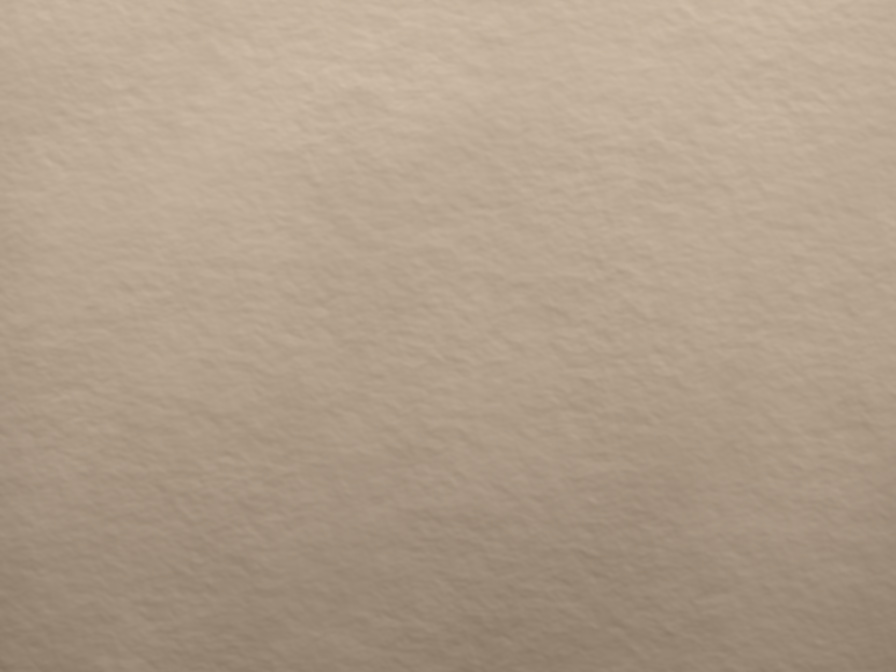
This texture is drawn by a Shadertoy shader. Its source:

```glsl
// Softly lit beige plaster wall with fine, shallow, sideways-stretched relief.

const vec3 SHADE_COLOR = vec3(0.582, 0.512, 0.442);
const vec3 LIGHT_COLOR = vec3(0.778, 0.708, 0.628);
const vec2 GRAIN_SCALE = vec2(48.0, 66.0);    // relief cells per canvas height
const vec2 LIGHT_STEP = vec2(0.0018, 0.0048); // offset towards the light
const float GRAIN_TILT = -0.08;               // slope of the ridges
const float WARP = 0.005;                     // waviness of the ridges
const float RELIEF = 0.045;                   // relief contrast
const float MOTTLE = 0.023;                   // uneven patches in the paint
const float SIDE_GLOW = 0.08;                 // lighter bands left and right
const float EDGE_SHADE = 0.18;                // darkening at the outer sides

// Integer hash giving two values in -1..1
vec2 hash2(vec2 cell) {
    uvec2 q = uvec2(ivec2(cell)) * uvec2(1597u, 3571u);
    uint n = (q.x ^ q.y) * 40503u + q.x;
    n = (n ^ (n >> 15)) * 73244475u;
    n = (n ^ (n >> 13)) * 73244475u;
    n ^= n >> 16;
    return vec2(n & 65535u, n >> 16) / 32767.5 - 1.0;
}

// Smooth gradient noise, centred on zero
float noise(vec2 p) {
    vec2 i = floor(p);
    vec2 f = p - i;
    vec2 u = f * f * f * (f * (f * 6.0 - 15.0) + 10.0);
    vec2 e = vec2(1.0, 0.0);
    float a = dot(hash2(i), f);
    float b = dot(hash2(i + e.xy), f - e.xy);
    float c = dot(hash2(i + e.yx), f - e.yx);
    float d = dot(hash2(i + e.xx), f - e.xx);
    return mix(mix(a, b, u.x), mix(c, d, u.x), u.y);
}

// Height of the plaster surface
float plaster(vec2 p) {
    p.y -= GRAIN_TILT * p.x;
    p += WARP * vec2(noise(p * 19.0 + 7.0), noise(p * 23.0 + 31.0));
    vec2 q = p * GRAIN_SCALE;
    return noise(q) + 0.4 * noise(q * 1.9 + 13.7) + 1.3 * noise(q * 0.47 + 41.3);
}

// Patches of several sizes, the larger ones a little stronger
float patches(vec2 p) {
    float sum = 0.0;
    float weight = 1.0;
    vec2 q = p * vec2(2.2, 3.0) + 5.0;
    for (int i = 0; i < 5; i++) {
        sum += weight * noise(q);
        q = q * 2.0 + 9.3;
        weight *= 0.82;
    }
    return sum;
}

void mainImage(out vec4 fragColor, in vec2 fragCoord) {
    vec2 uv = fragCoord / iResolution.xy;
    vec2 p = fragCoord / iResolution.y;

    // Light falling off downwards, with glowing flanks and dim outer sides
    float light = uv.y * (1.42 - 0.42 * uv.y);
    float side = abs(uv.x - 0.53) * 1.9;
    float flank = smoothstep(0.1, 0.8, side) - 0.5;
    light += SIDE_GLOW * flank * (1.0 - uv.y * uv.y);
    light -= EDGE_SHADE * pow(side, 6.0);
    vec3 color = mix(SHADE_COLOR, LIGHT_COLOR, light);
    color += MOTTLE * patches(p);

    // Relief from the slope towards the light, stronger in some places
    float slope = plaster(p) - plaster(p + LIGHT_STEP);
    float strength = 1.0 + 0.5 * noise(p * 5.0 + 17.0);
    color += RELIEF * strength * slope;

    fragColor = vec4(clamp(color, 0.0, 1.0), 1.0);
}
```
